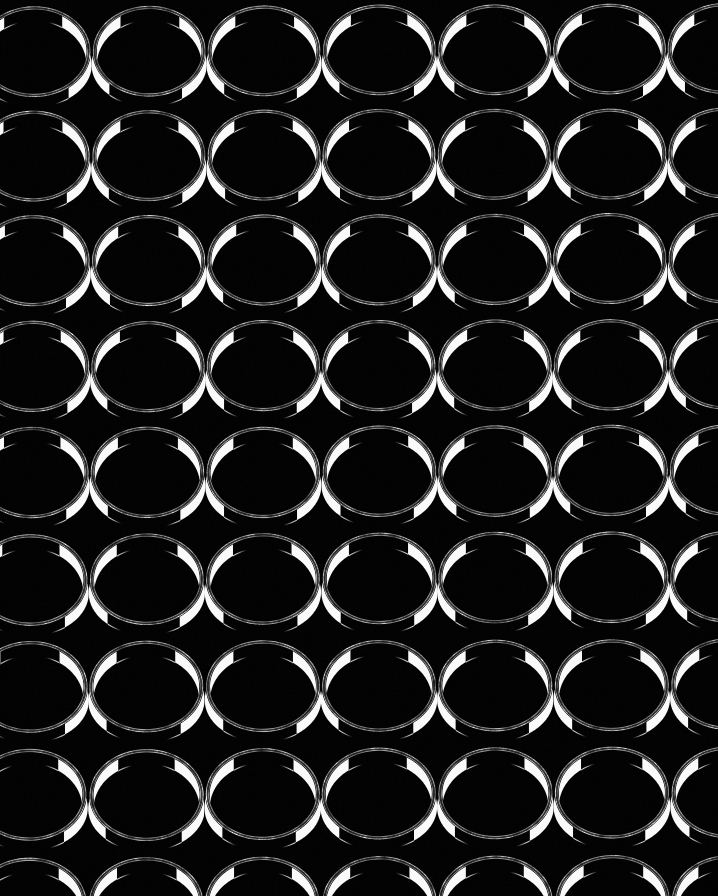
A WebGL 2 fragment shader for this pattern:

```glsl
#version 300 es
precision highp float;

uniform vec2 u_resolution;
out vec4 outColor;

// Layout, with the canvas height divided into UNITS
const float UNITS = 768.0;
const vec2 GRID_ORIGIN = vec2(325.0, 43.0);
const float COLUMN_PITCH = 98.6;
const float COLUMN_SPREAD = 1.5;   // pitch gained from top to bottom
const float ROW_PITCH = 89.3;
const float ROW_GROWTH = 0.25;     // quadratic term of the row position
const float ROW_TILT = 0.004;
const float CELL_TOP = 0.47;       // share of a cell above its centre
const float JITTER = 0.7;

// Ring geometry, relative to the rim centre with y pointing down
const vec2 RIM_OUTER = vec2(48.4, 39.0);
const vec2 RIM_INNER = vec2(45.9, 36.7);
const vec2 WALL_RADII = vec2(45.0, 38.0);
const vec2 BASE_RADII = vec2(49.6, 36.0);
const float WALL_DROP = 11.5;
const float BASE_DROP = 11.5;
const float WALL_CUT = 25.0;
const float BASE_CUT_LEFT = 34.0;
const float BASE_CUT_RIGHT = 29.0;
const float TAIL_LENGTH = 13.0;
const float LINE_WIDTH = 0.9;

// Tones
const float BLACK = 0.01;
const float RIM_GREY = 0.17;
const float OUTER_LINE_GREY = 0.62;
const float INNER_LINE_GREY = 0.5;
const float TAIL_GREY = 0.8;
const float WHITE = 0.98;

float hash(vec2 p) {
    p = fract(p * vec2(0.1031, 0.1137));
    p += dot(p, p.yx + 33.33);
    return fract((p.x + p.y) * p.x * 17.0);
}

vec2 gradient(vec2 cell) {
    float angle = 6.28319 * hash(cell);
    return vec2(cos(angle), sin(angle));
}

float gradientNoise(vec2 p) {
    vec2 i = floor(p), f = fract(p);
    vec2 u = f * f * f * (f * (f * 6.0 - 15.0) + 10.0);
    vec2 e = vec2(1.0, 0.0);
    float low = mix(dot(gradient(i), f), dot(gradient(i + e), f - e), u.x);
    float high = mix(dot(gradient(i + e.yx), f - e.yx), dot(gradient(i + 1.0), f - 1.0), u.x);
    return mix(low, high, u.y);
}

// First-order distance to an ellipse, negative inside
float ellipse(vec2 p, vec2 radii) {
    float k = length(p / radii);
    return k * (k - 1.0) / max(length(p / (radii * radii)), 0.0001);
}

float fill(float d, float px) {
    return clamp(0.5 - d / px, 0.0, 1.0);
}

float stroke(float d, float px) {
    return fill(abs(d) - 0.5 * LINE_WIDTH, px) * min(1.0, 1.3 * LINE_WIDTH / px);
}

// Thin reflection that runs inward from a cut and fades out
float tail(float d, float x, float cut, float px) {
    float fade = smoothstep(cut - TAIL_LENGTH, cut - 2.0, x);
    return stroke(d, px) * fade * fill(x - cut, px);
}

float ringTone(vec2 q, vec2 cell, float px) {
    float side = step(0.0, q.x), x = abs(q.x);
    float outer = ellipse(q, RIM_OUTER);
    float inner = ellipse(q, RIM_INNER);
    float wall = ellipse(q - vec2(0.0, WALL_DROP), WALL_RADII);
    float base = ellipse(q - vec2(0.0, BASE_DROP), BASE_RADII);
    float vary = hash(cell + 41.0 + 13.0 * side) - 0.5;
    float wallCut = WALL_CUT + 2.5 * vary;
    float baseCut = mix(BASE_CUT_LEFT, BASE_CUT_RIGHT, side) - 2.0 * vary;

    // Rim band, uneven along its length
    float wear = 1.0 + 0.8 * gradientNoise(q * 0.13 + cell * 17.3);
    float chips = 1.0 + 0.5 * gradientNoise(q * 0.6 + cell * 9.7);
    float tone = RIM_GREY * wear * fill(max(outer, -inner), px);
    tone = max(tone, OUTER_LINE_GREY * wear * chips * stroke(outer + 0.4, px));
    tone = max(tone, INNER_LINE_GREY * wear * stroke(inner, px));

    // White reflections: wall inside the rim, base below it
    float inside = max(max(inner + 0.8, -wall), wallCut - x);
    float below = max(max(base, 0.4 - outer), baseCut - x);
    tone = max(tone, WHITE * max(fill(inside, px), fill(below, px)));
    float upper = tail(wall, x, wallCut, px) * step(q.y, 0.0);
    float lower = tail(base, x, baseCut, px) * step(0.0, q.y);
    return max(tone, TAIL_GREY * max(upper, lower));
}

void main() {
    float px = UNITS / u_resolution.y;
    vec2 p = vec2(gl_FragCoord.x, u_resolution.y - gl_FragCoord.y) * px - GRID_ORIGIN;
    p.y += ROW_TILT * p.x;

    // Invert the growing row spacing, then find the column
    float root = sqrt(ROW_PITCH * ROW_PITCH + 4.0 * ROW_GROWTH * p.y);
    float row = floor((root - ROW_PITCH) / (2.0 * ROW_GROWTH) + CELL_TOP);
    float rowY = row * (ROW_PITCH + ROW_GROWTH * row);
    float pitch = COLUMN_PITCH + COLUMN_SPREAD * rowY / UNITS;
    vec2 cell = vec2(floor(p.x / pitch + 0.5), row);

    float scale = pitch / 99.0;
    vec2 shift = vec2(hash(cell + 7.0), hash(cell + 23.0)) - 0.5;
    vec2 q = (p - vec2(cell.x * pitch, rowY)) / scale - JITTER * shift;

    float grain = 0.008 * gradientNoise(p * 0.4);
    outColor = vec4(vec3(max(BLACK + grain, ringTone(q, cell, px / scale))), 1.0);
}
```
